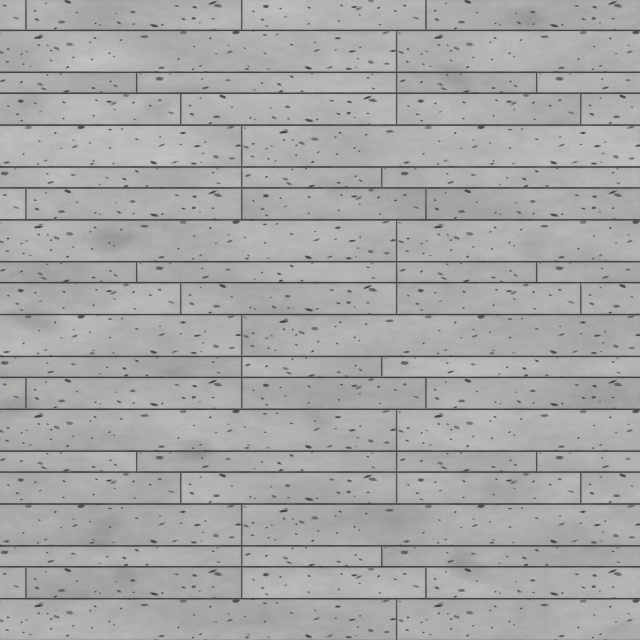
Give the GLSL for this texture, as a Shadertoy shader.

```glsl
vec2 hash2(vec2 p) {
    vec3 q = fract(p.xyx * vec3(0.1031, 0.1030, 0.0973));
    q += dot(q, q.yzx + 33.33);
    return fract((q.xx + q.yz) * q.zy);
}

float gradientNoise(vec2 p) {
    vec2 i = floor(p), f = fract(p);
    vec2 u = f * f * f * (f * (f * 6.0 - 15.0) + 10.0);
    vec2 e = vec2(0.0, 1.0);
    float a = dot(hash2(i) * 2.0 - 1.0, f);
    float b = dot(hash2(i + e.yx) * 2.0 - 1.0, f - e.yx);
    float c = dot(hash2(i + e.xy) * 2.0 - 1.0, f - e.xy);
    float d = dot(hash2(i + e.yy) * 2.0 - 1.0, f - e.yy);
    return mix(mix(a, b, u.x), mix(c, d, u.x), u.y);
}

float fbm(vec2 p) {
    float sum = 0.0, amplitude = 0.6;
    for (int i = 0; i < 4; i++) {
        sum += amplitude * gradientNoise(p);
        p = p * 2.03 + 17.3;
        amplitude *= 0.5;
    }
    return sum;
}

// Darkness of the elongated pits, laid out alike in every panel
float pitting(vec2 p, float pixel) {
    vec2 cell = vec2(0.625 / 28.0, 0.0148);
    vec2 home = floor(p / cell);
    float dark = 0.0;
    for (int j = -1; j <= 1; j++)
    for (int i = -1; i <= 1; i++) {
        vec2 id = home + vec2(i, j);
        vec2 key = vec2(mod(id.x, 28.0), id.y + 3.0);
        vec2 jitter = hash2(key + 7.0), shape = hash2(key + 61.0);
        vec2 kind = hash2(key + 133.0);
        float density = 0.55 + 0.5 * gradientNoise(key * 0.37);
        if (kind.x > density) continue;

        vec2 q = p - (id + jitter) * cell;
        q.y += q.x * (kind.y - 0.5) * 0.7;
        float halfWidth = mix(0.0015, 0.0064, pow(shape.x, 3.5));
        vec2 radius = vec2(halfWidth, 0.0006 + halfWidth * mix(0.18, 0.4, shape.y));
        float ragged = 0.45 * gradientNoise(p * 420.0 + key);
        float d = (length(q / radius) - 1.0 + ragged) * radius.y;
        float cover = smoothstep(pixel * 0.7, -pixel * 0.7, d);
        dark = max(dark, cover * mix(0.5, 1.0, jitter.x));
    }
    return dark;
}

void mainImage(out vec4 fragColor, in vec2 fragCoord) {
    vec2 uv = fragCoord / iResolution.y;
    float pixel = 1.0 / iResolution.y;

    // Panels of three rows, every second course shifted sideways
    float down = (1.0 - uv.y - 0.0475) / 0.148;
    float course = floor(down), f = fract(down);
    float x = uv.x - (mod(course, 2.0) < 0.5 ? 0.6197 : 0.3777);
    float panel = floor(x / 0.625);
    vec2 local = vec2(x - panel * 0.625, f * 0.148);

    // Tall row whole, thin and medium rows split once
    float row = step(0.442, f) + step(0.663, f);
    float split = row < 0.5 ? 0.0 : (row < 1.5 ? 0.2188 : 0.2878);
    float side = step(split, local.x);
    float rowEdge = min(min(f, 1.0 - f), min(abs(f - 0.442), abs(f - 0.663))) * 0.148;
    float endEdge = min(min(local.x, 0.625 - local.x), abs(local.x - split));
    vec2 tile = vec2(panel * 2.0 + side + 11.0, course * 3.0 + row + 19.0);

    // Cloudy concrete with a tone of its own on each plank
    vec2 tone = hash2(tile);
    float grey = 0.684 + (tone.x - 0.5) * 0.04;
    grey += 0.13 * fbm(uv * vec2(5.0, 11.0) + tone * 40.0);
    grey += 0.03 * gradientNoise(uv * vec2(45.0, 90.0));
    grey += 0.025 * gradientNoise(uv * 230.0);
    grey += 0.02 * (uv.y - 0.5);
    float smudge = smoothstep(0.25, 0.6, gradientNoise(uv * vec2(9.0, 15.0) + 5.0));
    grey -= 0.08 * smudge;

    // Soft shading towards the plank edges
    float edge = min(rowEdge, endEdge);
    grey -= 0.045 * exp(-edge / 0.0025);
    vec3 color = grey * mix(vec3(1.0, 0.995, 1.003), vec3(1.0, 0.998, 0.985), tone.y);

    // Pits and joints
    color = mix(color, vec3(0.21), 0.9 * pitting(local, pixel));
    float wear = 0.0003 * gradientNoise(uv * 40.0);
    float blur = pixel * 0.6;
    float rowJoint = smoothstep(blur, -blur, rowEdge - 0.00115 - wear);
    float endJoint = smoothstep(blur, -blur, endEdge - 0.001 - wear);
    color = mix(color, vec3(0.27, 0.268, 0.265), max(rowJoint, 0.9 * endJoint));

    fragColor = vec4(color, 1.0);
}
```
